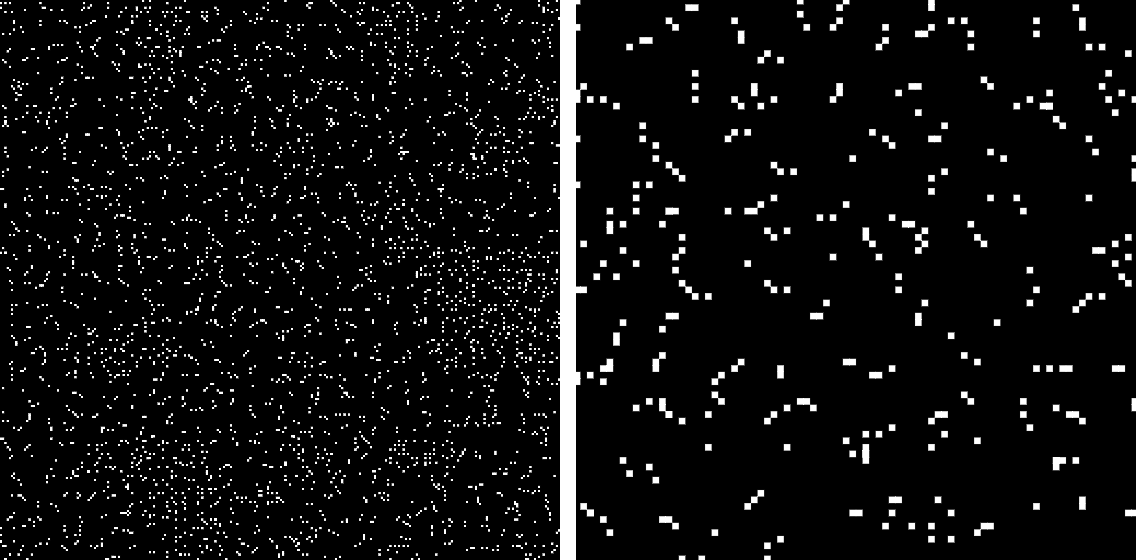
Left, the full canvas; right, a detail of the centre.
This texture is drawn by a three.js fragment shader. Its source:

```glsl
// Sparse white square specks on black, in short crooked chains and loose dotted patches.
varying vec2 vUv;

// Two random values from a 2D point, without sine
vec2 hash2(vec2 p) {
  vec3 q = fract(p.xyx * vec3(0.1031, 0.1030, 0.0973));
  q += dot(q, q.yzx + 33.33);
  return fract((q.xx + q.yz) * q.zy);
}

float valueNoise(vec2 p) {
  vec2 i = floor(p);
  vec2 f = fract(p);
  f = f * f * (3.0 - 2.0 * f);
  float low = mix(hash2(i).x, hash2(i + vec2(1.0, 0.0)).x, f.x);
  float high = mix(hash2(i + vec2(0.0, 1.0)).x, hash2(i + 1.0).x, f.x);
  return mix(low, high, f.y);
}

// Coverage of a unit square whose lower left corner is at the given cell
float speck(vec2 p, vec2 cell) {
  vec2 d = abs(p - cell - 0.5);
  return 1.0 - smoothstep(0.4, 0.6, max(d.x, d.y));
}

// Chain of one to four specks that wanders along a random heading
float chain(vec2 p, vec2 block) {
  vec2 seed = hash2(block + 17.0);
  float count = 1.0 + floor(seed.x * 3.4 + 0.4);
  float heading = seed.y * 6.2832;
  vec2 pos = block * 8.0 + 0.5 + hash2(block + 71.0) * 6.5;
  float ink = 0.0;
  for (int i = 0; i < 4; i++) {
    if (float(i) >= count) break;
    ink += speck(p, floor(pos + 0.5));
    vec2 r = hash2(block * 5.0 + float(i) * 13.0 + 140.0);
    float angle = heading + (r.x - 0.5) * 1.8;
    pos += vec2(cos(angle), sin(angle)) * mix(1.1, 2.3, r.y);
  }
  return ink;
}

// Separate specks on a coarse lattice, slightly displaced
float patchDots(vec2 p, vec2 block) {
  float ink = 0.0;
  for (int i = 0; i < 6; i++) {
    vec2 slot = floor(hash2(block * 3.0 + float(i) * 29.0 + 210.0) * 4.0);
    vec2 shift = floor(hash2(block * 4.0 + slot + 330.0) * 1.3);
    ink += speck(p, block * 8.0 + slot * 2.0 + shift);
  }
  return ink;
}

void main() {
  vec2 p = vUv * 256.0;
  vec2 home = floor(p / 8.0);
  float ink = 0.0;

  // Gather specks from the surrounding blocks
  for (int y = -1; y <= 1; y++) {
    for (int x = -1; x <= 1; x++) {
      vec2 block = home + vec2(float(x), float(y));
      float looseness = valueNoise(block / 2.8 + 40.0);
      ink += looseness > 0.74 ? patchDots(p, block) : chain(p, block);
    }
  }

  gl_FragColor = vec4(vec3(min(ink, 1.0)), 1.0);
}
```
